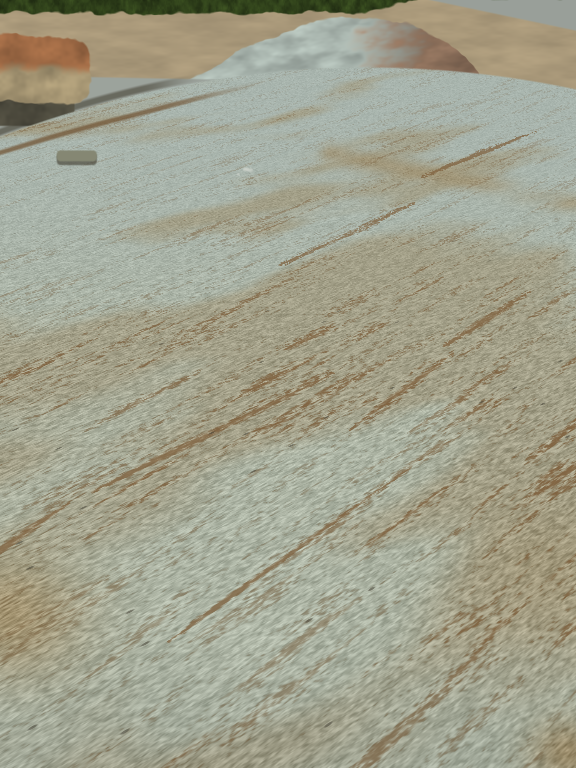
Reproduce this texture procedurally as a Shadertoy shader.

```glsl
const vec3 COOL = vec3(0.668, 0.698, 0.635);
const vec3 HAZE = vec3(0.660, 0.708, 0.680);
const vec3 WARM = vec3(0.635, 0.622, 0.530);
const vec3 OCHRE = vec3(0.610, 0.520, 0.360);
const vec3 RUST = vec3(0.500, 0.375, 0.235);
const vec3 SAND = vec3(0.660, 0.595, 0.475);
const vec3 ROAD = vec3(0.600, 0.625, 0.600);
const vec3 GRASS = vec3(0.180, 0.245, 0.100);
const vec3 SHADOW = vec3(0.300, 0.290, 0.240);
const vec2 VANISH = vec2(1.95, 1.38);   // where the bedding lines meet
const float GRAIN_FREQ = 270.0;
const float GRAIN_CONTRAST = 0.27;
const vec2 STREAK_FREQ = vec2(46.0, 13.0);
const float GROOVE_WIDTH = 0.0065;

// Long grooves: start and end of each
const int GROOVE_COUNT = 8;
const vec4 GROOVES[GROOVE_COUNT] = vec4[](
    vec4(0.22, 0.165, 0.56, 0.41), vec4(0.12, 0.36, 0.435, 0.515),
    vec4(0.455, 0.44, 0.59, 0.54), vec4(0.365, 0.655, 0.54, 0.735),
    vec4(0.55, 0.77, 0.70, 0.83), vec4(-0.05, 0.25, 0.09, 0.345),
    vec4(0.37, 0.545, 0.435, 0.575), vec4(0.58, 0.55, 0.69, 0.62));

float hash(vec2 cell) {
    uvec2 q = uvec2(ivec2(cell)) * uvec2(1597334673u, 3812015801u);
    uint n = (q.x ^ q.y) * 1597334673u;
    n = (n ^ (n >> 15)) * 2246822519u;
    return float((n ^ (n >> 13)) >> 8) / 16777216.0;
}

float noise(vec2 p) {
    vec2 i = floor(p), f = fract(p);
    f = f * f * (3.0 - 2.0 * f);
    return mix(mix(hash(i), hash(i + vec2(1, 0)), f.x),
               mix(hash(i + vec2(0, 1)), hash(i + vec2(1, 1)), f.x), f.y);
}

float fbm(vec2 p) {
    return 0.55 * noise(p) + 0.3 * noise(p * 2.1 + 17.0) + 0.15 * noise(p * 4.3 + 41.0);
}

// Distance to a segment, and position along it
vec2 segment(vec2 p, vec2 a, vec2 b) {
    float t = clamp(dot(p - a, b - a) / dot(b - a, b - a), 0.0, 1.0);
    return vec2(length(p - mix(a, b, t)), t);
}

float blob(vec2 p, vec2 center, vec2 size) {
    vec2 q = (p - center) / size;
    return exp(-dot(q, q));
}

float box(vec2 p, vec2 halfSize, float radius) {
    vec2 q = abs(p) - halfSize + radius;
    return length(max(q, 0.0)) + min(max(q.x, q.y), 0.0) - radius;
}

float cover(float d) {
    float edge = 1.2 / iResolution.y;
    return 1.0 - smoothstep(-edge, edge, d);
}

vec3 background(vec2 p, float slabEdge) {
    float rough = fbm(p * 45.0);
    vec3 col = SAND * (0.92 + 0.16 * fbm(p * vec2(25.0, 90.0)));
    col = mix(col, ROAD, cover(1.0 - (p.x - 0.56) * 0.21 - p.y));
    float verge = 0.977 + 0.012 * rough + 0.02 * smoothstep(0.45, 0.58, p.x);
    col = mix(col, GRASS * (0.6 + 0.8 * fbm(p * vec2(150.0, 90.0))), cover(verge - p.y));

    // Pale boulder with a reddish flank
    float t = clamp((p.x - 0.235) / 0.395, 0.0, 1.0);
    float s = pow(t, 1.35);
    float top = 0.888 + 0.09 * pow(4.0 * s * (1.0 - s), 0.75) + 0.01 * (rough - 0.5);
    float facets = fbm(vec2(p.x * 28.0 + p.y * 25.0, p.y * 65.0 - p.x * 20.0));
    vec3 rock = mix(HAZE, vec3(0.54, 0.43, 0.35), smoothstep(0.46, 0.56, p.x + 0.12 * (facets - 0.5)));
    col = mix(col, rock * (0.8 + 0.4 * facets), cover(p.y - top) * step(0.235, p.x) * step(p.x, 0.63));

    // Neighbouring slab and its dark joint
    col = mix(col, ROAD * 1.02, cover(p.y - 0.902 + 0.02 * p.x) * cover(p.x - 0.28));
    float joint = 1.0 - smoothstep(0.002, 0.007, abs(p.y - slabEdge - 0.006));
    col = mix(col, SHADOW, 0.65 * joint * (1.0 - smoothstep(0.18, 0.27, p.x)));

    // Stacked stone at the left
    col = mix(col, SHADOW * (0.7 + 0.6 * rough), cover(box(p - vec2(0.0, 0.862), vec2(0.097, 0.026), 0.006)));
    float stone = box(p - vec2(0.015, 0.915 - 0.1 * p.x), vec2(0.105, 0.044), 0.034) + 0.012 * (rough - 0.5);
    vec3 face = mix(vec3(0.62, 0.56, 0.43), vec3(0.60, 0.40, 0.26), smoothstep(0.915, 0.93, p.y + 0.02 * rough));
    return mix(col, face * (0.8 + 0.4 * rough), cover(stone));
}

vec3 slab(vec2 p) {
    // Perspective plane: x across the bedding, y along it
    float depth = 1.0 / (VANISH.y - p.y);
    vec2 plane = vec2((VANISH.x - p.x) * depth, depth);
    vec2 g = plane * GRAIN_FREQ;
    float grain = 0.6 * noise(g) + 0.4 * noise(g * 1.9 + 31.0);
    float streak = 0.6 * noise(plane * STREAK_FREQ) + 0.4 * noise(plane * STREAK_FREQ * 2.3 + 9.0);
    float stain = fbm(plane * vec2(4.0, 6.0) + 3.0);
    float far = smoothstep(0.45, 0.88, p.y);

    // Broad mineral stains
    float warmth = stain + 0.28 * blob(p, vec2(0.42, 0.55), vec2(0.28, 0.09))
                 + 0.28 * blob(p, vec2(0.70, 0.33), vec2(0.20, 0.18)) - 0.22 * far;
    vec3 col = mix(mix(COOL, HAZE, far), WARM, smoothstep(0.38, 0.68, warmth));
    float ochre = blob(p, vec2(0.01, 0.20), vec2(0.10, 0.085)) + blob(p, vec2(0.74, 0.02), vec2(0.05, 0.045))
                + 0.4 * blob(p, vec2(0.72, 0.26), vec2(0.13, 0.10));
    float band = segment(p, vec2(0.43, 0.80), vec2(0.78, 0.728)).x;
    ochre += 0.7 * exp(-band * band / 0.00018) * smoothstep(0.25, 0.65, stain);
    col = mix(col, OCHRE, clamp(ochre, 0.0, 1.0) * 0.75);

    // Grains and short rusty pits along the bedding
    col += (grain - 0.5) * GRAIN_CONTRAST * mix(1.0, 0.35, far);
    float pits = smoothstep(0.56, 0.80, 0.62 * streak + 0.38 * (1.0 - grain));
    col = mix(col, RUST, pits * (0.45 + 0.5 * smoothstep(0.35, 0.7, warmth)) * mix(0.9, 0.45, far));

    // Long grooves with ragged sides and tapered ends
    for (int i = 0; i < GROOVE_COUNT; i++) {
        vec2 d = segment(p, GROOVES[i].xy, GROOVES[i].zw);
        float ragged = d.x + 0.006 * (grain - 0.5) + 0.007 * (streak - 0.5);
        float width = GROOVE_WIDTH * mix(1.0, 0.6, far) * (0.4 + 2.4 * d.y * (1.0 - d.y));
        col = mix(col, RUST, 0.72 * (1.0 - smoothstep(0.15 * width, width, ragged)));
    }

    // Sparse dark specks
    vec2 spot = plane * 42.0, cell = floor(spot);
    vec2 center = 0.25 + 0.5 * vec2(hash(cell + 71.0), hash(cell + 133.0));
    float speck = 1.0 - smoothstep(0.05, 0.13, length(spot - cell - center));
    col = mix(col, SHADOW, 0.6 * speck * step(0.965, hash(cell)) * (1.0 - far));

    // Cracked rear edge, chips and a loose pebble
    float crack = abs(p.y - 0.802 - 0.27 * p.x - 0.006 * (stain - 0.5));
    col = mix(col, RUST * 0.9, 0.75 * (1.0 - smoothstep(0.001, 0.005, crack)) * (1.0 - smoothstep(0.2, 0.36, p.x)));
    float chips = blob(p, vec2(0.325, 0.773), vec2(0.022, 0.011)) * noise(p * 110.0);
    col = mix(col, vec3(0.80, 0.82, 0.79), smoothstep(0.4, 0.6, chips));
    vec2 q = p - vec2(0.10, 0.797);
    col = mix(col, SHADOW, 0.7 * cover(box(q + vec2(0.0, 0.004), vec2(0.026, 0.008), 0.005)));
    col = mix(col, vec3(0.52, 0.53, 0.45), cover(box(q, vec2(0.026, 0.007), 0.005)));
    return col * mix(0.95, 1.0, smoothstep(0.0, 0.2, p.y));
}

void mainImage(out vec4 fragColor, in vec2 fragCoord) {
    vec2 p = fragCoord / iResolution.y;
    float slabEdge = 0.912 - 0.39 * (p.x - 0.48) * (p.x - 0.48);
    vec3 col = mix(background(p, slabEdge), slab(p), cover(p.y - slabEdge));
    fragColor = vec4(clamp(col, 0.0, 1.0), 1.0);
}
```
